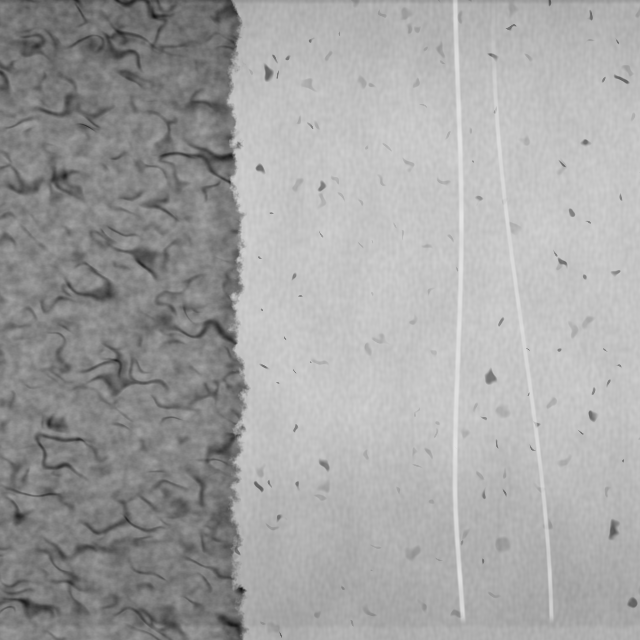
Reproduce this texture procedurally as a three.js fragment shader.

```glsl
// Scuffed grey metal: a dark cracked crust beside a pale pitted plate with two long scratches.
varying vec2 vUv;

const float TAU = 6.2831853;

vec2 hash2(vec2 p) {
  vec3 q = fract(p.xyx * vec3(0.1031, 0.1030, 0.0973));
  q += dot(q, q.yzx + 33.33);
  return fract((q.xx + q.yz) * q.zy);
}

float corner(vec2 cell, vec2 offset) {
  float angle = TAU * hash2(cell).x;
  return dot(vec2(cos(angle), sin(angle)), offset);
}

// Gradient noise, centred on zero
float noise(vec2 p) {
  vec2 i = floor(p), f = fract(p);
  vec2 u = f * f * f * (f * (f * 6.0 - 15.0) + 10.0);
  vec2 e = vec2(1.0, 0.0);
  return mix(mix(corner(i, f), corner(i + e, f - e), u.x),
             mix(corner(i + e.yx, f - e.yx), corner(i + 1.0, f - 1.0), u.x), u.y);
}

float fbm(vec2 p) {
  float sum = 0.0, gain = 1.0;
  for (int i = 0; i < 4; i++) {
    sum += gain * noise(p);
    p = p * 2.03 + 17.3;
    gain *= 0.55;
  }
  return sum;
}

vec2 warp(vec2 p, float scale, float amount) {
  return p + amount * vec2(noise(p * scale + 3.7), noise(p * scale + 41.2));
}

// Broken thin lines along the zero crossings of noise
float cracks(vec2 p, vec2 scale, float width, float seed) {
  vec2 q = warp(p, 22.0, 0.035);
  q.y += 0.3 * q.x;
  float line = 1.0 - smoothstep(0.0, width, abs(noise(q * scale + seed)));
  float gaps = smoothstep(-0.08, 0.28, noise(p * scale * 0.9 + seed + 60.0));
  return line * gaps;
}

// Tilted oval pits scattered over a jittered grid
float pits(vec2 p, float cells, float chance, float radius, float seed) {
  vec2 q = warp(p, 55.0, 0.012) * cells;
  vec2 home = floor(q);
  float mark = 0.0;
  for (int j = -1; j <= 1; j++) {
    for (int i = -1; i <= 1; i++) {
      vec2 cell = home + vec2(float(i), float(j));
      vec2 pick = hash2(cell + seed);
      vec2 d = (q - cell - hash2(cell + seed + 37.0)) / cells;
      float tilt = (pick.y - 0.35) * 1.8;
      d = mat2(cos(tilt), -sin(tilt), sin(tilt), cos(tilt)) * d;
      d.x *= 1.3 + 1.6 * pick.y;
      float size = radius * mix(0.45, 1.0, hash2(cell + seed + 71.0).x);
      float oval = 1.0 - smoothstep(0.35 * size, size, length(d));
      mark = max(mark, oval * step(pick.x, chance));
    }
  }
  return mark;
}

float scratch(float x, float path, float halfWidth) {
  return 1.0 - smoothstep(0.25 * halfWidth, halfWidth, abs(x - path));
}

float crust(vec2 p, float edge) {
  float tone = 0.535 - 0.09 * smoothstep(0.72, 1.0, p.y);
  tone -= 0.05 * (1.0 - smoothstep(0.0, 0.4, p.y));
  tone += 0.10 * fbm(p * vec2(30.0, 38.0)) + 0.07 * noise(p * 95.0);
  tone -= 0.22 * cracks(p, vec2(8.0, 17.0), 0.13, 5.0);
  tone -= 0.15 * cracks(p, vec2(19.0, 29.0), 0.20, 23.0);
  float rim = smoothstep(-0.055, -0.005, edge);
  return tone - rim * (0.06 + 0.16 * max(0.0, noise(p * 32.0 + 8.0)));
}

float plate(vec2 p) {
  float tone = 0.775 - 0.085 * smoothstep(0.78, 1.0, p.y);
  tone -= 0.125 * (1.0 - smoothstep(0.0, 0.42, p.y));
  tone += 0.030 * fbm(p * vec2(12.0, 7.0));
  tone += 0.035 * noise(p * vec2(170.0, 65.0)) + 0.025 * noise(p * 120.0);
  // Pits thin out over the middle of the plate
  float density = mix(0.3, 1.0, smoothstep(0.05, 0.16, abs(p.x - 0.63)));
  tone -= 0.34 * density * pits(p, 13.0, 0.20, 0.017, 11.0);
  tone -= 0.27 * density * pits(p, 27.0, 0.17, 0.009, 29.0);
  tone -= 0.09 * pits(p, 21.0, 0.22, 0.016, 53.0);
  return tone;
}

void main() {
  vec2 p = vUv;

  // Ragged border between crust and plate
  float edge = p.x - 0.372 + 0.016 * noise(vec2(p.y * 8.0, 2.5));
  edge += 0.017 * fbm(p * 34.0);
  float tone = mix(crust(p, edge), plate(p), smoothstep(-0.007, 0.006, edge));

  // Scratches: one gently bowed, one slanting outward
  float bowed = 0.716 + 0.005 * cos(TAU * (p.y - 0.65) / 0.8);
  bowed += 0.007 * (1.0 - smoothstep(0.0, 0.25, p.y));
  float slanted = mix(0.862, 0.771, smoothstep(0.0, 0.96, p.y));
  float wear = 0.85 + 0.4 * noise(vec2(p.y * 25.0, 6.0));
  float aboveEnd = smoothstep(0.022, 0.04, p.y);
  float belowStart = 1.0 - 0.8 * smoothstep(0.78, 0.96, p.y);
  tone = mix(tone, 0.91, 0.85 * wear * aboveEnd * scratch(p.x, bowed, 0.0055));
  tone = mix(tone, 0.89, 0.75 * wear * aboveEnd * belowStart * scratch(p.x, slanted, 0.0048));

  // Pale bottom strip and dim top border
  tone += 0.035 * (1.0 - smoothstep(0.016, 0.026, p.y));
  tone -= 0.08 * smoothstep(0.992, 1.0, p.y);
  gl_FragColor = vec4(vec3(clamp(tone, 0.0, 1.0)), 1.0);
}
```
